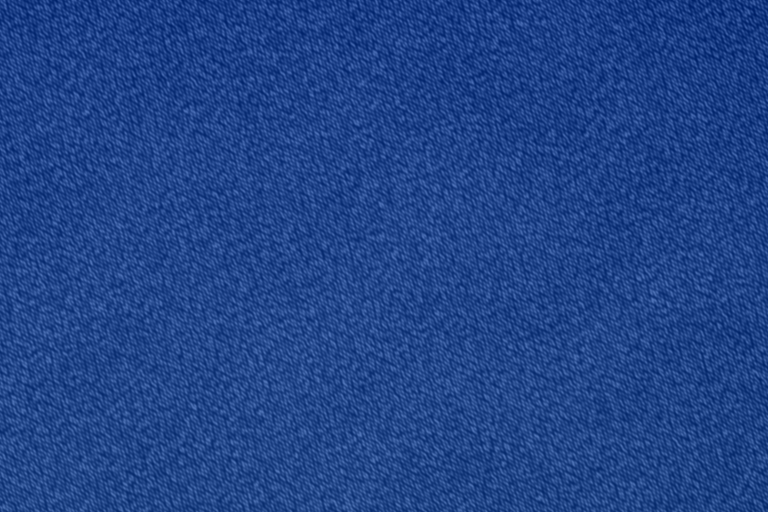
A WebGL 1 fragment shader for this texture:

```glsl
precision highp float;
// Fine blue twill cloth: a sheared lattice of small, soft, steep stitches.
// Each stitch is a jittered Gaussian spot of random brightness (cellular noise);
// layered sines bend the threads and mottle the dye, over a soft vignette.

uniform vec2 u_resolution;

#define STITCHES vec2(146.0, 114.0)      // stitches per canvas height, in x and y
#define STITCH_LEAN 0.30                 // sideways lean of each column of stitches
#define TWILL_DROP 0.45                  // fall from one column to the next
#define STITCH_FALLOFF 5.0               // higher gives smaller, crisper stitches
#define JITTER 0.36                      // scatter of the stitch centres
#define BRIGHTNESS_SPREAD 0.60           // difference between single stitches
#define WEAVE_CONTRAST 0.225
#define MOTTLE 0.004
#define VIGNETTE 0.055
#define DYE_BLUE vec3(0.127, 0.267, 0.537)
#define LOWER_TINT vec3(0.010, 0.012, -0.002)

vec3 hash3(vec2 cell) {
  vec3 a = fract(cell.xyx * vec3(0.1031, 0.1030, 0.0973));
  a += dot(a, a.yxz + 33.33);
  return fract((a.xxy + a.yzz) * a.zyx);
}

// Slow wandering of the threads, in stitch widths
vec2 threadBend(vec2 p) {
  return 0.4 * vec2(sin(p.y * 9.0 + 2.0 * sin(p.x * 4.0)),
                    sin(p.x * 7.0 + 1.7 * sin(p.y * 5.0)));
}

// Summed light of the nearby stitches, centred on zero
float weave(vec2 p) {
  vec2 q = p * STITCHES + threadBend(p);
  q.x += STITCH_LEAN * q.y;
  q.y += TWILL_DROP * q.x;
  vec2 cell = floor(q);
  float light = 0.0;
  for (int j = -1; j <= 1; j++) {
    for (int i = -1; i <= 1; i++) {
      vec2 neighbour = cell + vec2(float(i), float(j));
      vec3 rnd = hash3(neighbour + 400.0);
      vec2 d = q - neighbour - 0.5 - JITTER * (rnd.xy - 0.5);
      float brightness = 1.0 + BRIGHTNESS_SPREAD * (rnd.z - 0.5);
      light += brightness * exp(-STITCH_FALLOFF * dot(d, d));
    }
  }
  return light - 3.14159 / STITCH_FALLOFF;
}

// Faint uneven patches in the dye
float mottle(vec2 p) {
  return sin(p.x * 11.0 + 2.0 * sin(p.y * 8.0))
       + sin(p.y * 17.0 - p.x * 9.0 + 1.5 * sin(p.x * 13.0));
}

void main() {
  // Four samples per pixel smooth the tiny stitches
  float stitches = 0.0;
  for (int j = 0; j < 2; j++) {
    for (int i = 0; i < 2; i++) {
      vec2 offset = 0.5 * vec2(float(i), float(j)) - 0.25;
      stitches += 0.25 * weave((gl_FragCoord.xy + offset) / u_resolution.y);
    }
  }

  // Broad light: darker corners, a little brighter at the lower left
  vec2 p = gl_FragCoord.xy / u_resolution.y;
  vec2 centred = gl_FragCoord.xy / u_resolution - 0.5;
  float shade = VIGNETTE * (0.167 - dot(centred, centred));
  shade -= 0.018 * centred.x + 0.012 * centred.y;

  float tone = WEAVE_CONTRAST * stitches + MOTTLE * mottle(p) + shade;
  vec3 colour = DYE_BLUE + tone - 2.0 * centred.y * LOWER_TINT;
  gl_FragColor = vec4(clamp(colour, 0.0, 1.0), 1.0);
}
```
